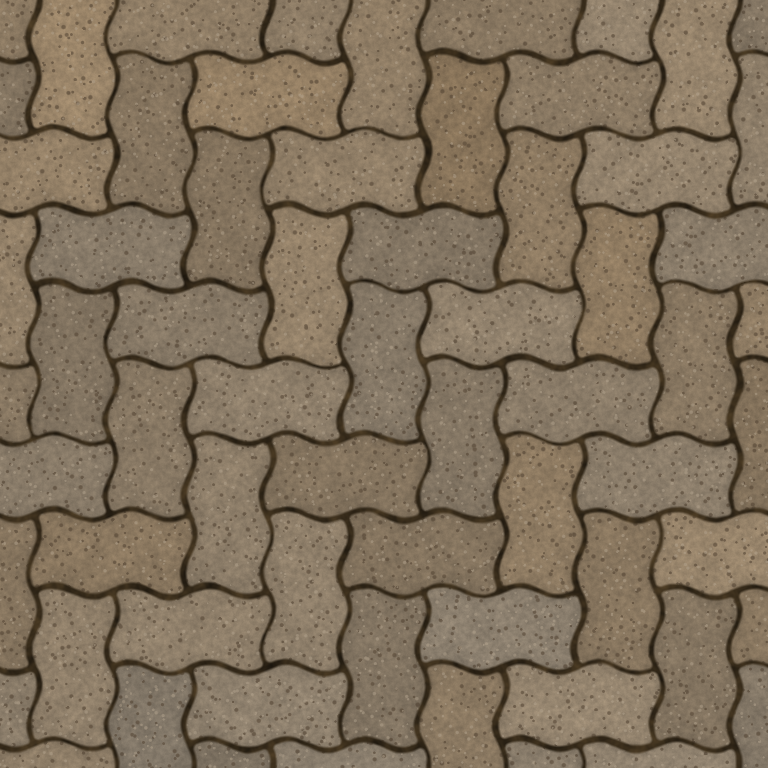
Write a WebGL 2 fragment shader that draws this texture.

```glsl
#version 300 es
precision highp float;

uniform vec2 u_resolution;
out vec4 fragColor;

// Layout, in canvas units and then in paver half-lengths
const vec2 CELLS = vec2(9.86, 10.06);
const vec2 ORIGIN = vec2(0.044, 0.031);
const float WAVE = 0.07;
const float WOBBLE = 0.016;
const float JITTER = 0.012;
const float JOINT_HALF = 0.026;
const float JOINT_SOFT = 0.032;
const float CORNER = 0.10;

// Colours
const vec3 STONE = vec3(0.545, 0.485, 0.405);
const vec3 WARM = vec3(0.035, 0.005, -0.03);
const vec3 JOINT = vec3(0.21, 0.165, 0.10);
const vec3 PIT = vec3(0.33, 0.27, 0.205);
const vec3 CHIP = vec3(0.70, 0.64, 0.555);

// Surface
const float TONE_SPREAD = 0.17;
const float MOTTLE = 0.055;
const float GRAIN = 0.10;
const float EDGE_SHADE = 0.16;
const float TAU = 6.28318;

vec3 hash3(vec2 p) {
    vec3 q = fract(p.xyx * vec3(0.1031, 0.1030, 0.0973));
    q += dot(q, q.yxz + 33.33);
    return fract((q.xxy + q.yzz) * q.zyx);
}

// Layered sines, each octave turned and bent by the last
float layeredSines(vec2 p) {
    float sum = 0.0, amp = 0.5;
    for (int i = 0; i < 4; i++) {
        vec2 s = sin(p + 1.3 * sin(p.yx * 0.7 + float(i)));
        sum += amp * s.x * s.y;
        p = mat2(0.8, 0.6, -0.6, 0.8) * p * 1.9 + 2.7;
        amp *= 0.6;
    }
    return sum;
}

// Cellular noise: distance to the nearest point and that point's random value
vec2 cellular(vec2 p) {
    vec2 cell = floor(p), nearest = vec2(9.0, 0.0);
    for (int y = -1; y <= 1; y++) {
        for (int x = -1; x <= 1; x++) {
            vec2 c = cell + vec2(x, y);
            vec3 h = hash3(c + 71.0);
            float d = length(c + h.xy - p);
            if (d < nearest.x) nearest = vec2(d, h.z);
        }
    }
    return nearest;
}

// Flecks of random size, present in only a share of the cells
float flecks(vec2 p, float share, float size) {
    vec2 c = cellular(p);
    float radius = size * (0.5 + 0.5 * c.y / share);
    return step(c.y, share) * (1.0 - smoothstep(0.4 * radius, radius, c.x));
}

float roundedBox(vec2 p, vec2 halfSize, float r) {
    vec2 q = abs(p) - halfSize + r;
    return length(max(q, 0.0)) + min(max(q.x, q.y), 0.0) - r;
}

// Herringbone of 2 by 1 pavers: signed distance and paver id
vec3 herringbone(vec2 p) {
    vec2 cell = floor(p);
    float k = mod(cell.x + cell.y, 4.0);
    bool flat_ = k > 1.5;
    // Lower cell of an upright pair is 0, left cell of a flat pair is 2
    vec2 along = flat_ ? vec2(1.0, 0.0) : vec2(0.0, 1.0);
    vec2 id = cell - along * mod(k, 2.0);
    vec2 halfSize = 0.5 + 0.5 * along;
    vec2 shift = JITTER * (2.0 * hash3(id + 19.0).xy - 1.0);
    return vec3(roundedBox(p - id - halfSize - shift, halfSize, CORNER), id);
}

void main() {
    vec2 uv = gl_FragCoord.xy / u_resolution;
    vec2 p = (uv - ORIGIN) * CELLS;
    float pixel = CELLS.x / min(u_resolution.x, u_resolution.y);

    // Wavy paver sides, made slightly irregular
    vec2 wobble = vec2(layeredSines(p * 2.7), layeredSines(p * 2.7 + 40.0));
    vec2 bent = p + WOBBLE * wobble;
    vec2 q = bent + WAVE * vec2(1.0, -1.0) * sin(TAU * bent.yx);
    vec3 paver = herringbone(q);
    vec3 rnd = hash3(paver.yz + 7.0);

    // Stone tone per paver, warmer towards the top
    vec3 colour = STONE * (1.0 + TONE_SPREAD * (rnd.x - 0.5));
    colour += WARM * (rnd.y - 0.6 + 0.5 * uv.y);

    // Mottling, grain, pits and pale chips
    vec2 surface = p + rnd.yz * 3.0;
    colour *= 1.0 + MOTTLE * layeredSines(surface * 6.0);
    colour *= 1.0 + GRAIN * layeredSines(surface * 29.0);
    colour = mix(colour, PIT, 0.6 * flecks(surface * 9.0, 0.45, 0.36));
    colour = mix(colour, CHIP, 0.5 * flecks(surface * 11.0 + 50.0, 0.3, 0.36));

    // Worn shoulders and sunken joints
    float inside = -paver.x;
    colour *= 1.0 - EDGE_SHADE * exp(-inside * 14.0);
    float width = JOINT_HALF * (1.0 + 0.5 * layeredSines(p * 3.9 + 11.0));
    float soft = max(JOINT_SOFT, pixel);
    vec3 joint = JOINT * (1.0 + 0.5 * layeredSines(p * 8.0 + 5.0));
    colour = mix(joint, colour, smoothstep(width - 0.5 * soft, width + soft, inside));

    fragColor = vec4(clamp(colour, 0.0, 1.0), 1.0);
}
```
